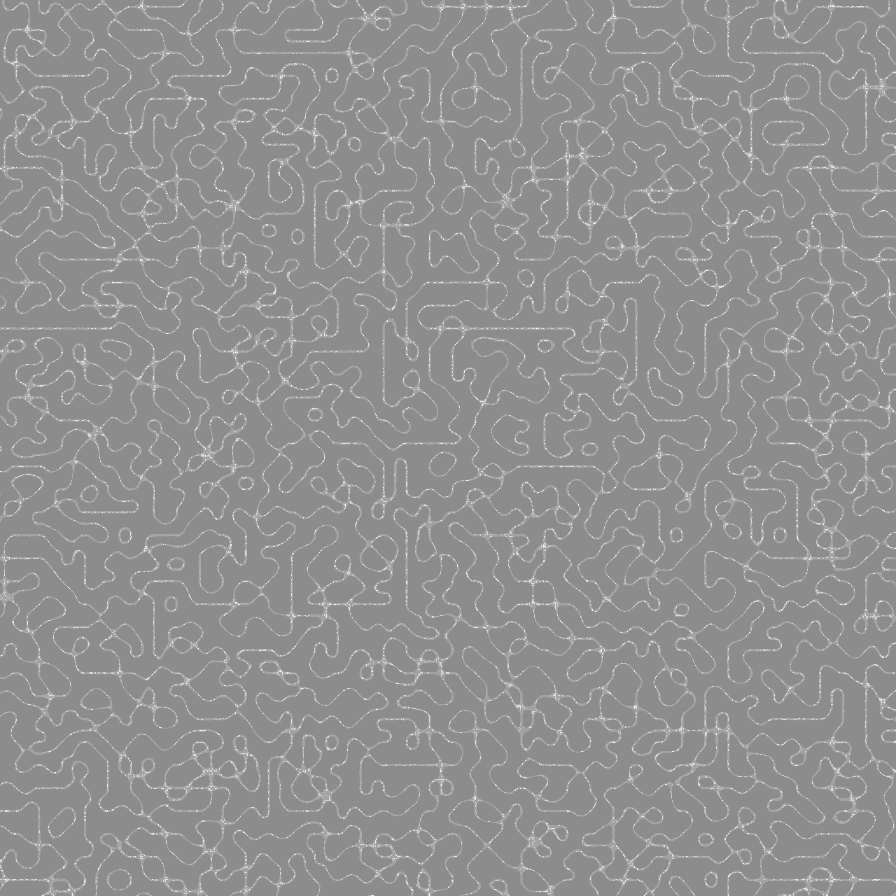
Reproduce this pattern procedurally as a Shadertoy shader.

```glsl
// Draws thin speckled zero-level contours of lattice gradient noise on flat grey.

const vec3 GROUND_GREY = vec3(0.55);
const vec3 BAND_GREY = vec3(0.64);
const vec3 SPECK_DIM = vec3(0.76);
const vec3 SPECK_BRIGHT = vec3(0.94);

const float LATTICE_CELLS = 39.0;   // noise cells per canvas height
const float GRAIN_CELLS = 512.0;    // speckles per canvas height
const float BAND_LEVEL = 0.05;      // noise level that bounds the band
const float GRAIN_JITTER = 0.025;   // roughness of the band edge
const float SPECK_SHARE = 0.38;     // share of bright grains in the core

float hash(vec2 p, float seed) {
    vec3 q = fract(vec3(p.xyx) * vec3(0.1031, 0.1030, 0.0973) + seed * 0.173);
    q += dot(q, q.yzx + 33.33);
    return fract((q.x + q.y) * q.z);
}

// One third diagonal and two thirds axis-aligned gradients.
vec2 latticeGradient(vec2 node) {
    float pick = floor(hash(node, 1.0) * 12.0);
    vec2 signs = vec2(mod(pick, 2.0), mod(floor(pick / 2.0), 2.0)) * 2.0 - 1.0;
    vec2 mask = pick < 4.0 ? vec2(1.0)
              : pick < 8.0 ? vec2(1.0, 0.0) : vec2(0.0, 1.0);
    return signs * mask;
}

float cornerRamp(vec2 cell, vec2 local, vec2 corner) {
    return dot(latticeGradient(cell + corner), local - corner);
}

float gradientNoise(vec2 p) {
    vec2 cell = floor(p);
    vec2 f = p - cell;
    vec2 fade = f * f * f * (f * (f * 6.0 - 15.0) + 10.0);
    float low = mix(cornerRamp(cell, f, vec2(0.0, 0.0)),
                    cornerRamp(cell, f, vec2(1.0, 0.0)), fade.x);
    float high = mix(cornerRamp(cell, f, vec2(0.0, 1.0)),
                     cornerRamp(cell, f, vec2(1.0, 1.0)), fade.x);
    return mix(low, high, fade.y);
}

// Smooth mask that is 1 below the level and 0 above it.
float below(float value, float level, float softness) {
    return 1.0 - smoothstep(level - softness, level + softness, value);
}

void mainImage(out vec4 fragColor, in vec2 fragCoord) {
    vec2 uv = fragCoord / iResolution.y;

    // Distance of the noise from its zero level
    float level = gradientNoise(uv * LATTICE_CELLS + 17.3);
    float softness = max(0.35 * fwidth(level), 0.002);

    // Fine round grains
    vec2 grainPos = uv * GRAIN_CELLS;
    vec2 grain = floor(grainPos);
    float dot01 = below(length(grainPos - grain - 0.5), 0.5, 0.15);
    float jitter = (hash(grain, 2.0) - 0.5) * GRAIN_JITTER;
    float height = abs(level) + jitter;

    // Grey band with bright specks in its core
    float band = below(height, BAND_LEVEL, softness);
    float core = below(height, BAND_LEVEL * 0.55, BAND_LEVEL * 0.3);
    float speck = step(1.0 - SPECK_SHARE, hash(grain, 3.0)) * core * dot01;
    vec3 speckColor = mix(SPECK_DIM, SPECK_BRIGHT, hash(grain, 4.0));

    vec3 color = mix(GROUND_GREY, BAND_GREY, band);
    color = mix(color, speckColor, speck);
    fragColor = vec4(color, 1.0);
}
```
